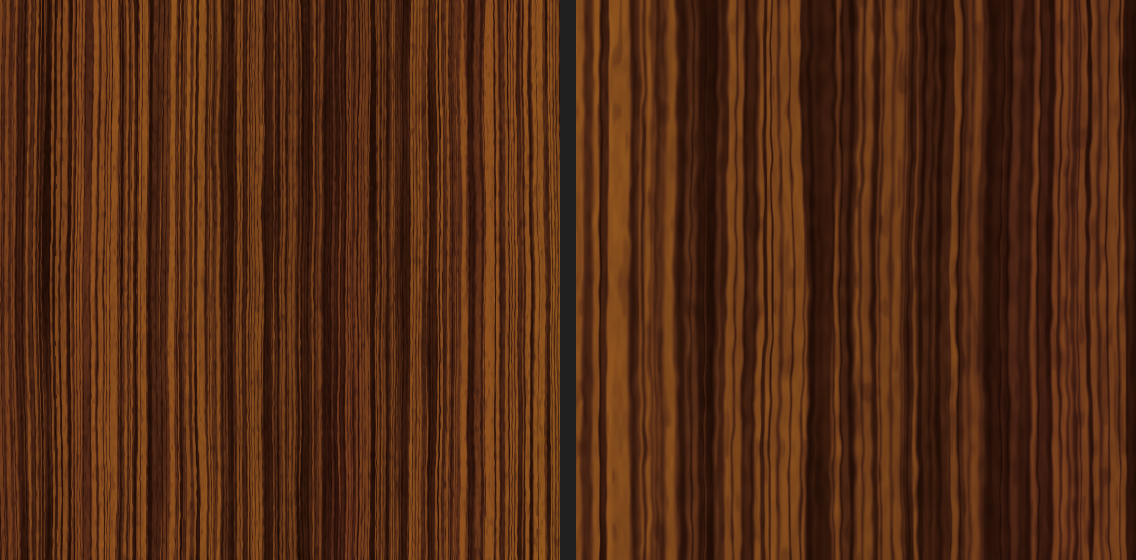
Left, the full canvas; right, a detail of the centre.
Write a Shadertoy shader that draws this texture.

```glsl
// Dark striped zebrano wood veneer with vertical grain, fine fibres and pores.

const int   STREAK_LAYERS = 4;
const float FIRST_CELLS   = 16.0;   // streak cells across the canvas, widest layer
const float CELL_GROWTH   = 2.2;    // each layer is this much finer
const float STREAK_CHANCE = 0.72;
const float STREAK_EDGE   = 0.0011; // edge softness in canvas units
const float BASE_TONE     = 0.96;
const float ZONE_TONE     = 0.13;   // broad light and dark regions
const float BAND_TONE     = 0.42;
const float FIBRE_TONE    = 0.26;
const float PORE_TONE     = 0.20;

// Wood colours from darkest heartwood to lightest sapwood
const vec3 WOOD[6] = vec3[6](
    vec3(0.13, 0.05, 0.02), vec3(0.22, 0.10, 0.05), vec3(0.30, 0.15, 0.08),
    vec3(0.37, 0.19, 0.09), vec3(0.44, 0.24, 0.10), vec3(0.51, 0.29, 0.11));

// Integer hash of a lattice point, 0 to 1
float hash(vec2 cell) {
    uvec2 q = uvec2(ivec2(cell)) * uvec2(1597334673u, 3812015801u);
    uint n = q.x ^ q.y;
    n = (n ^ (n >> 15)) * 2246822519u;
    n = (n ^ (n >> 13)) * 3266489917u;
    return float((n ^ (n >> 16)) >> 8) / 16777216.0;
}

float valueNoise(vec2 p) {
    vec2 cell = floor(p), f = fract(p);
    f = f * f * (3.0 - 2.0 * f);
    return mix(mix(hash(cell), hash(cell + vec2(1, 0)), f.x),
               mix(hash(cell + vec2(0, 1)), hash(cell + vec2(1, 1)), f.x), f.y);
}

float signedNoise(vec2 p) { return valueNoise(p) - 0.5; }

// Slow bending of the grain, plus ragged fibres along the edges
float grainPosition(vec2 uv) {
    float bend   = 0.010 * signedNoise(uv * vec2(5.0, 2.2));
    float wobble = 0.004 * signedNoise(uv * vec2(28.0, 8.0) + 31.0);
    float ragged = 0.0016 * signedNoise(uv * vec2(220.0, 75.0) + 57.0);
    return uv.x + bend + wobble + ragged;
}

// Remaining light after one layer of dark streaks, one streak per cell
float streakLayer(float x, float y, float cells, float seed, float chance, float pixel) {
    float id = floor(x * cells);
    float present = step(hash(vec2(id, seed)), chance);
    float breadth = hash(vec2(id, seed + 1.0));
    float centre = mix(0.32, 0.68, hash(vec2(id, seed + 2.0)));
    float swell = 1.0 + 0.5 * signedNoise(vec2(id * 7.0, y * 5.0 + seed));
    float halfWidth = mix(0.09, 0.27, breadth * breadth) * swell / cells;
    float dist = abs(fract(x * cells) - centre) / cells - halfWidth;
    float soft = max(STREAK_EDGE * mix(0.6, 1.6, breadth), pixel);
    float depth = mix(0.95, 0.58, breadth);
    depth *= 0.9 + 0.4 * signedNoise(vec2(id * 3.0, y * 4.0 + seed + 40.0));
    return 1.0 - present * depth * (1.0 - smoothstep(-soft, soft, dist));
}

vec3 woodColour(float tone) {
    float position = clamp(tone, -0.1, 1.15) * 5.0;
    int index = int(clamp(floor(position), 0.0, 4.0));
    return mix(WOOD[index], WOOD[index + 1], position - float(index));
}

void mainImage(out vec4 fragColor, in vec2 fragCoord) {
    vec2 uv = fragCoord / iResolution.y;
    float pixel = 0.7 / iResolution.y;
    float x = grainPosition(uv);

    // Broad zones and soft growth bands
    float zone = cos(9.42 * (x - 0.25));
    float bands = 0.45 * signedNoise(vec2(x * 22.0, uv.y * 0.6))
                + 0.35 * signedNoise(vec2(x * 60.0 + 9.0, uv.y * 1.2))
                + 0.30 * signedNoise(vec2(x * 150.0 + 5.0, uv.y * 2.0));
    float tone = BASE_TONE + ZONE_TONE * zone + BAND_TONE * bands;

    // Dark streaks, from wide stripes to hairlines
    float cells = FIRST_CELLS;
    for (int i = 0; i < STREAK_LAYERS; i++) {
        float chance = STREAK_CHANCE * (1.0 - 0.38 * zone);
        tone *= streakLayer(x, uv.y, cells, 11.0 + 10.0 * float(i), chance, pixel);
        cells *= CELL_GROWTH;
    }

    // Long fibres and short dark pores
    float fibre = 0.6 * signedNoise(vec2(x * 260.0, uv.y * 26.0) + 17.0)
                + 0.6 * signedNoise(vec2(x * 380.0, uv.y * 110.0) + 71.0);
    float pore = smoothstep(0.66, 0.9, valueNoise(vec2(x * 300.0, uv.y * 60.0) + 93.0));
    tone += FIBRE_TONE * fibre * mix(0.55, 1.0, smoothstep(0.0, 0.5, tone));
    tone -= PORE_TONE * pore * smoothstep(0.1, 0.6, tone);

    // Some bands lean red, others golden
    float warmth = signedNoise(vec2(x * 13.0 + 3.0, uv.y * 0.5));
    vec3 colour = woodColour(tone) * (1.0 + warmth * vec3(0.02, 0.14, -0.12));
    fragColor = vec4(colour, 1.0);
}
```
